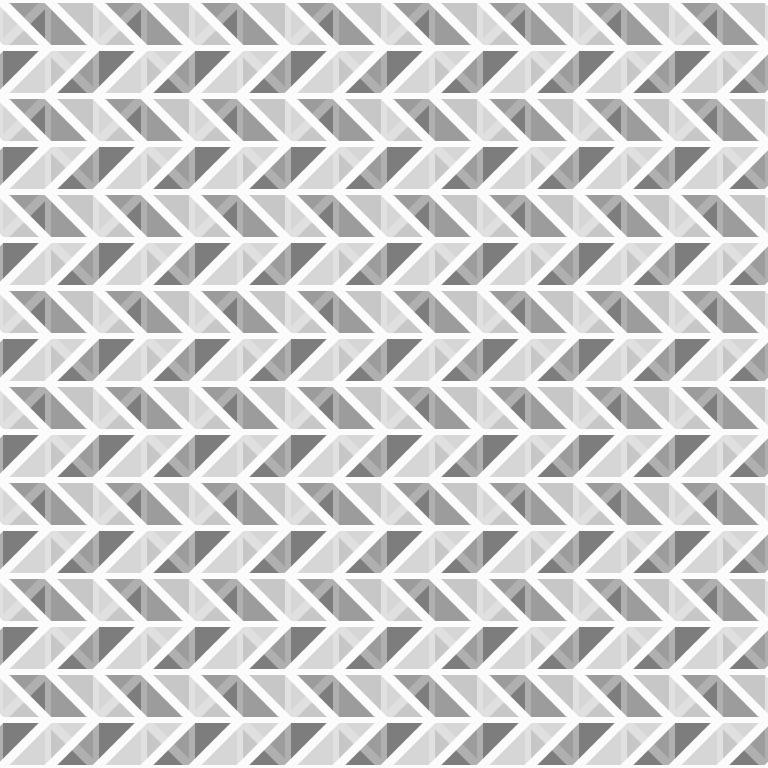
This pattern is drawn by a WebGL 1 fragment shader. Its source:

```glsl
precision highp float;
// Grey herringbone of slanted, faceted ribbons on white, with pale seams across each facet.

uniform vec2 u_resolution;

float pixelSize;

// Antialiased coverage of the region where the distance is negative.
float fill(float dist) {
    return clamp(0.5 - dist / pixelSize, 0.0, 1.0);
}

void main() {
    // 16 by 16 half repeats: 8 full repeats each way.
    vec2 p = gl_FragCoord.xy / u_resolution * 16.0;
    pixelSize = 16.0 / min(u_resolution.x, u_resolution.y);

    // Alternate rows lean in opposite directions.
    float row = floor(p.y);
    float oddRow = mod(row, 2.0);
    float y = (fract(p.y) - 0.5) * (oddRow * 2.0 - 1.0);

    // Slanted cells, centred on whole x positions at mid-row.
    float id = floor(p.x + y + 0.5);
    vec2 q = vec2(p.x - id, y);
    float slant = abs(q.x + q.y);

    // Dark and light ribbons alternate; light ones are turned half round.
    float light = mod(id + row, 2.0);
    q *= 1.0 - 2.0 * light;

    // Tones: the inner facet swaps with the outer ones on alternate rows.
    float deep = mix(0.49, 0.78, light);
    float soft = mix(0.61, 0.84, light);
    float seamTone = mix(0.69, 0.88, light);
    float outer = mix(deep, soft, abs(oddRow - light));
    float inner = deep + soft - outer;

    // Inner facet and seams on one side of the upright seam.
    float cross = (q.x - q.y + 0.5) * 0.7071;
    float tone = mix(outer, inner, fill(max(q.x, -cross)));
    float seam = min(abs(q.x) - 0.0625, max(q.x, abs(cross) - 0.094));
    tone = mix(tone, seamTone, fill(seam));

    // White gaps between ribbons and rows.
    float ribbon = max((slant - 0.367) * 0.7071, abs(q.y) - 0.4375);
    gl_FragColor = vec4(vec3(mix(0.99, tone, fill(ribbon))), 1.0);
}
```
